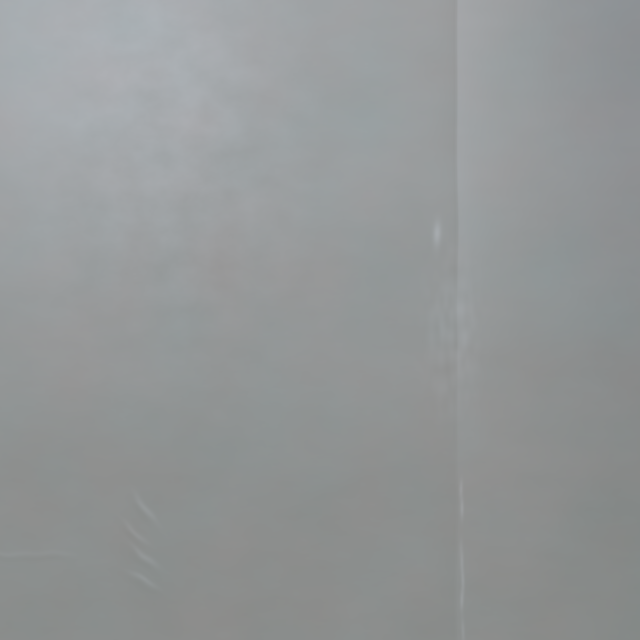
Give the GLSL for this texture, as a WebGL 2 fragment shader.

```glsl
#version 300 es
precision highp float;
// Dull grey brushed wall panel: soft glow at upper left, vertical seam, faint scuffs.
uniform vec2 u_resolution;
out vec4 fragColor;

const vec3 DARK_GREY = vec3(0.540, 0.550, 0.545);
const vec3 PALE_GREY = vec3(0.672, 0.688, 0.704);
const float RISE = 0.50;              // brightening from bottom to top
const vec2 GLOW_CENTER = vec2(0.14, 0.93);
const vec2 GLOW_SIZE = vec2(0.31, 0.34);
const float GLOW_GAIN = 0.48;
const float EDGE_SHADE = 0.34;        // darkening toward the right edge
const float SEAM_X = 0.713;
const float SEAM_WIDTH = 0.0035;
const float CLOUD_GAIN = 0.16;
const float MOTTLE_GAIN = 0.30;
const float TINT_GAIN = 0.016;
const int SCUFFS = 4;
const int SEAM_CHIPS = 7;

vec2 hash2(vec2 p) {
  vec3 q = fract(p.xyx * vec3(0.1031, 0.1030, 0.0973));
  q += dot(q, q.yzx + 33.33);
  return fract((q.xx + q.yz) * q.zy);
}

vec2 gradientAt(vec2 cell) {
  float angle = 6.2832 * hash2(cell + 57.0).x;
  return vec2(cos(angle), sin(angle));
}

float gradientNoise(vec2 p) {
  vec2 i = floor(p), f = fract(p);
  vec2 w = f * f * f * (f * (f * 6.0 - 15.0) + 10.0);
  vec2 e = vec2(0.0, 1.0);
  float a = dot(gradientAt(i), f);
  float b = dot(gradientAt(i + e.yx), f - e.yx);
  float c = dot(gradientAt(i + e.xy), f - e.xy);
  float d = dot(gradientAt(i + e.yy), f - e.yy);
  return mix(mix(a, b, w.x), mix(c, d, w.x), w.y);
}

float fbm(vec2 p) {
  float sum = 0.0, gain = 0.5;
  for (int i = 0; i < 4; i++) {
    sum += gain * gradientNoise(p);
    p = mat2(1.6, 1.2, -1.2, 1.6) * p + 7.3;
    gain *= 0.5;
  }
  return sum;
}

// Soft elongated blob, its long axis turned by angle.
float streak(vec2 p, vec2 center, vec2 size, float angle) {
  vec2 d = p - center;
  float c = cos(angle), s = sin(angle);
  d = vec2(c * d.x + s * d.y, c * d.y - s * d.x) / size;
  return exp(-dot(d, d));
}

// Vertical joint with a pale lip on its right and a rubbed patch halfway up.
float seamShade(vec2 p) {
  float x = p.x - SEAM_X - 0.003 * gradientNoise(vec2(3.0, p.y * 7.0));
  float upper = smoothstep(0.30, 0.85, p.y);
  float lip = smoothstep(0.0, SEAM_WIDTH, x) * exp(-max(x, 0.0) / 0.055);
  float groove = exp(-pow(x / SEAM_WIDTH, 2.0));
  float shadow = smoothstep(0.0, -SEAM_WIDTH, x) * exp(min(x, 0.0) / 0.03);
  float shade = (0.07 + 0.17 * upper) * lip;
  shade -= (0.04 + 0.09 * upper) * shadow + 0.07 * groove * smoothstep(0.25, 0.45, p.y);

  float grain = 0.6 + 1.2 * gradientNoise(p * vec2(75.0, 32.0));
  shade += 0.26 * grain * streak(p, vec2(SEAM_X - 0.005, 0.48), vec2(0.036, 0.11), 0.0);
  shade += 0.50 * streak(p, vec2(SEAM_X - 0.030, 0.635), vec2(0.006, 0.018), -0.05);

  for (int i = 0; i < SEAM_CHIPS; i++) {
    vec2 h = hash2(vec2(float(i), 4.0));
    vec2 center = vec2(SEAM_X + 0.009 + 0.005 * (h.x - 0.5), 0.03 * h.y + 0.036 * float(i));
    shade += (0.12 + 0.26 * h.y) * streak(p, center, vec2(0.0028, 0.012 + 0.010 * h.x), 0.15 * (h.x - 0.5));
  }
  return shade;
}

// Slanted scratches and a crease near the lower left.
float scuffShade(vec2 p) {
  vec2 q = p + 0.006 * vec2(gradientNoise(p * 30.0), gradientNoise(p * 30.0 + 19.0));
  float shade = 0.0;
  for (int i = 0; i < SCUFFS; i++) {
    float t = float(i);
    vec2 h = hash2(vec2(t, 11.0));
    vec2 center = vec2(0.215 + 0.035 * (h.x - 0.5), 0.205 - 0.037 * t);
    float angle = -0.95 + 0.12 * t + 0.3 * (h.y - 0.5);
    shade += (0.14 + 0.14 * h.x) * streak(q, center, vec2(0.024, 0.0042), angle);
    shade -= 0.06 * streak(q, center - vec2(0.006, 0.008), vec2(0.026, 0.006), angle);
  }
  float crease = smoothstep(0.14, 0.08, p.x);
  shade += crease * 0.09 * exp(-pow((q.y - 0.135) / 0.0035, 2.0));
  return shade - crease * 0.06 * exp(-pow((q.y - 0.128) / 0.005, 2.0));
}

void main() {
  vec2 p = gl_FragCoord.xy / u_resolution;
  vec2 fromGlow = (p - GLOW_CENTER) / GLOW_SIZE;
  float glow = exp(-dot(fromGlow, fromGlow));

  // Broad light, from dark (0) to pale (1)
  float light = 0.02 + RISE * smoothstep(-0.05, 1.05, p.y) + GLOW_GAIN * glow;
  light -= EDGE_SHADE * smoothstep(0.72, 1.02, p.x) * (0.4 + 0.6 * p.y);

  // Clouding, and finer mottling strongest in the glow
  light += CLOUD_GAIN * fbm(p * vec2(5.0, 6.0) + 2.0);
  float mottleMask = 0.12 + streak(p, vec2(0.27, 0.77), vec2(0.19, 0.30), 0.0);
  light += MOTTLE_GAIN * mottleMask * fbm(p * vec2(19.0, 23.0) + 31.0);
  light += 0.05 * fbm(p * vec2(14.0, 42.0) + 5.0);
  light += seamShade(p) + scuffShade(p);

  // Faint warm and cool stains
  float warmth = fbm(p * 4.5 + 13.0) + 0.5 * gradientNoise(p * 13.0 + 40.0);
  vec3 color = mix(DARK_GREY, PALE_GREY, light);
  color += TINT_GAIN * warmth * vec3(1.0, -0.5, -0.6);
  color += vec3(-0.012, -0.006, 0.008) * smoothstep(0.75, 1.0, p.x) * p.y;
  fragColor = vec4(clamp(color, 0.0, 1.0), 1.0);
}
```
